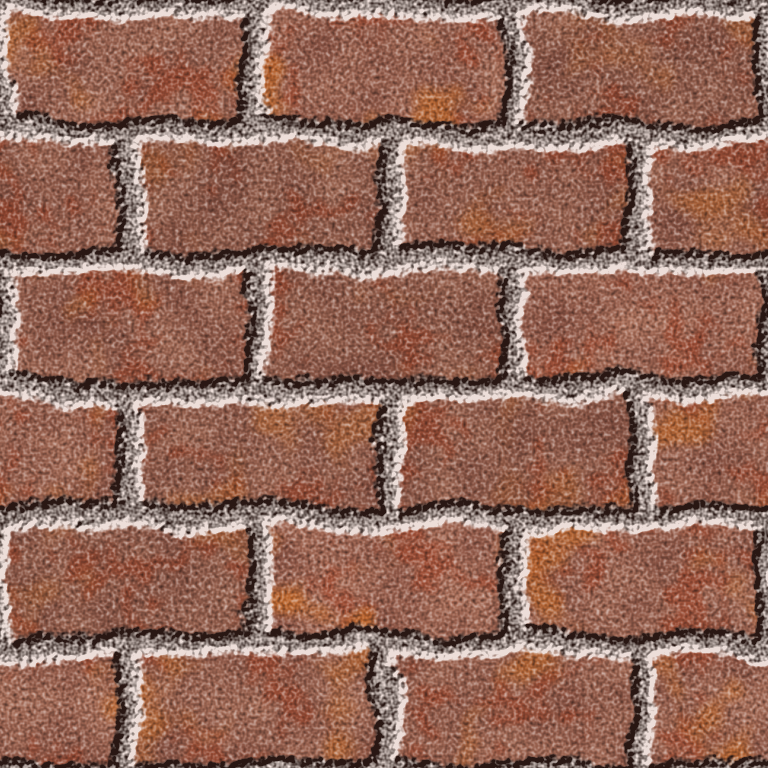
Give the GLSL for this texture, as a Shadertoy shader.

```glsl
// Weathered red brick wall in running bond, with rough embossed mortar joints.

float hash(vec2 p) {
    vec3 q = fract(p.xyx * 0.1031);
    q += dot(q, q.yzx + 33.33);
    return fract((q.x + q.y) * q.z);
}

// Contribution of one lattice corner, wrapped to the period
float corner(vec2 cell, vec2 offset, float period) {
    float angle = 6.2832 * hash(mod(cell, period) + period * 0.37);
    return dot(vec2(cos(angle), sin(angle)), offset);
}

// Gradient noise over the unit canvas, tiling for whole frequencies
float noise(vec2 uv, float freq) {
    vec2 p = uv * freq + 0.37;
    vec2 i = floor(p), f = p - i;
    vec2 w = f * f * f * (f * (f * 6.0 - 15.0) + 10.0);
    vec2 e = vec2(1, 0);
    return mix(mix(corner(i, f, freq), corner(i + e, f - e, freq), w.x),
               mix(corner(i + e.yx, f - e.yx, freq), corner(i + 1.0, f - 1.0, freq), w.x), w.y);
}

// Distance outside the brick face in row heights; also gives the brick's cell
float brickDistance(vec2 uv, out vec2 cell) {
    vec2 warp = vec2(noise(uv, 10.0), noise(uv + 0.43, 9.0)) * 0.12
              + vec2(noise(uv, 31.0), noise(uv + 0.71, 29.0)) * 0.045
              + vec2(noise(uv, 113.0), noise(uv + 0.19, 107.0)) * 0.035;
    vec2 p = uv * 6.0 + warp + vec2(0.0, 0.03);
    float row = floor(p.y);
    float x = p.x * 0.5 + 0.5 * (1.0 - mod(row, 2.0));
    cell = mod(vec2(floor(x), row), vec2(3, 6));
    vec2 local = vec2(2.0 * fract(x) - 1.0, fract(p.y) - 0.5);
    vec2 d = abs(local) - vec2(0.885, 0.385);
    return length(max(d, 0.0)) + min(max(d.x, d.y), 0.0);
}

float height(float d) {
    return 1.0 - smoothstep(-0.005, 0.085, d);
}

vec3 brickColor(vec2 uv, vec2 cell) {
    float tone = hash(cell + 7.0);
    float blotch = noise(uv, 14.0) + 0.5 * noise(uv, 33.0);
    float rust = noise(uv + 0.31, 8.0) + 0.5 * noise(uv + 0.31, 23.0);
    float soot = noise(uv + 0.57, 11.0) + 0.6 * noise(uv + 0.57, 41.0);
    vec3 col = mix(vec3(0.54, 0.33, 0.27), vec3(0.64, 0.42, 0.34), 0.5 + 0.9 * blotch);
    col = mix(col, vec3(0.60, 0.26, 0.16), 0.65 * smoothstep(0.05, 0.5, soot));
    col = mix(col, vec3(0.74, 0.40, 0.16), (0.35 + 0.5 * tone) * smoothstep(0.12, 0.55, rust));
    return col * (0.95 + 0.1 * tone);
}

void mainImage(out vec4 fragColor, in vec2 fragCoord) {
    vec2 uv = fragCoord / iResolution.xy;
    vec2 cell, otherCell;

    // Slope of the brick edges, lit from the upper left
    float d = brickDistance(uv, cell);
    float dLit = brickDistance(uv + vec2(-0.0025, 0.0025), otherCell);
    float slope = height(d) - height(dLit);

    // Brick face and mortar, with coarser grain in the joints
    float joint = smoothstep(0.0, 0.045, d);
    float grain = noise(uv, 157.0) + noise(uv + 0.23, 241.0);
    vec3 mortar = vec3(0.56, 0.51, 0.49) + 0.12 * noise(uv, 47.0);
    vec3 col = mix(brickColor(uv, cell), mortar, joint);

    // Pale highlights and dark shadows
    float relief = 4.2 * slope + grain * mix(0.6, 1.25, joint);
    col = mix(col, vec3(0.93, 0.87, 0.85), clamp(relief, 0.0, 1.0));
    col = mix(col, vec3(0.16, 0.09, 0.075), clamp(-relief, 0.0, 1.0));
    fragColor = vec4(col, 1.0);
}
```
